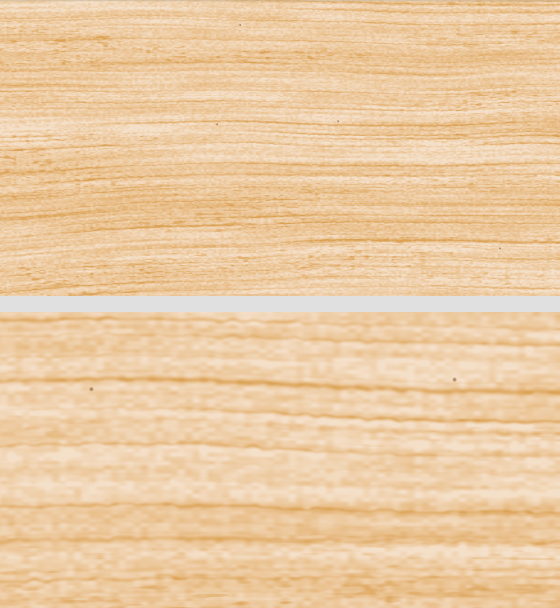
Top: the whole. Bottom: its middle third, enlarged.
Give the GLSL for this texture, as a Shadertoy shader.

```glsl
// Pale honey-coloured wood with a gently bending horizontal grain.
// Stretched noise gives bands and fibres; rows of thin, ragged lines with
// one soft side give the growth rings; a colour ramp maps tone to wood.

float hash(vec2 p) {
    vec3 q = fract(vec3(p.xyx) * 0.1031);
    q += dot(q, q.yzx + 33.33);
    return fract((q.x + q.y) * q.z);
}

float noise(vec2 p) {
    vec2 cell = floor(p), f = fract(p);
    f = f * f * (3.0 - 2.0 * f);
    float low = mix(hash(cell), hash(cell + vec2(1, 0)), f.x);
    float high = mix(hash(cell + vec2(0, 1)), hash(cell + vec2(1, 1)), f.x);
    return mix(low, high, f.y);
}

// Noise centred on zero, offset so that layers do not line up
float layer(vec2 p, float seed) {
    return noise(p + seed * vec2(17.3, 41.7) + 50.0) - 0.5;
}

// Bends the grain in long waves
float bend(vec2 p) {
    float y = p.y + 0.075 * layer(p * vec2(1.2, 1.8), 1.0);
    y += 0.018 * layer(p * vec2(3.0, 5.0), 2.0);
    return y + 0.015 * p.x * (p.y - 0.7);
}

// One family of growth rings: dark core, soft upper side, pale lower side
float rings(vec2 g, float rows, float seed, float width, float pixel) {
    float v = g.y * rows + 20.0;
    float id = floor(v), f = fract(v);
    float pick = hash(vec2(id, seed));
    float centre = mix(0.3, 0.65, hash(vec2(id, seed + 5.0)));
    float d = (f - centre) / rows;
    float w = length(vec2(width * mix(0.7, 1.2, pick), 0.4 * pixel));
    float core = exp(-d * d / (w * w));
    float soft = exp(-abs(d) / (3.0 * w));
    float side = smoothstep(-w, w, d);
    float window = smoothstep(0.0, 0.25, f) * smoothstep(1.0, 0.75, f);
    float along = smoothstep(0.1, 0.65, noise(vec2(g.x * 1.5 + seed, id * 3.7)));
    float strength = mix(0.2, 1.0, pick * pick) * along;
    return strength * window * (core + soft * mix(-0.35, 0.3, side));
}

// Very sparse tiny dark specks
float specks(vec2 p, float pixel) {
    vec2 cell = floor(p * 9.0);
    vec2 spot = mix(vec2(0.2), vec2(0.8), vec2(hash(cell + 3.0), hash(cell + 8.0)));
    float d = length(fract(p * 9.0) - spot) / 9.0;
    return step(0.985, hash(cell + 60.0)) * smoothstep(0.002 + pixel, 0.001, d);
}

vec3 woodColour(float tone) {
    vec3 amber = vec3(0.87, 0.66, 0.38);
    vec3 honey = vec3(0.92, 0.765, 0.575);
    vec3 cream = vec3(0.955, 0.865, 0.765);
    vec3 colour = mix(amber, honey, clamp((tone - 0.38) / 0.195, -0.25, 1.0));
    return mix(colour, cream, clamp((tone - 0.575) / 0.19, 0.0, 1.1));
}

void mainImage(out vec4 fragColor, in vec2 fragCoord) {
    float pixel = 1.0 / iResolution.y;
    vec2 p = fragCoord * pixel;
    vec2 g = vec2(p.x, bend(p));

    // Broad bands, streaks, fibres and fine grit
    float tone = 0.668;
    tone += 0.13 * layer(g * vec2(0.6, 9.0), 3.0);
    tone += 0.13 * layer(g * vec2(1.3, 37.0), 4.0);
    tone += 0.16 * layer(g * vec2(5.0, 125.0), 5.0);
    tone += 0.16 * layer(p * vec2(120.0, 215.0), 6.0);

    // Ragged growth rings, strong and fine
    vec2 ragged = g + vec2(0.0, 0.0035 * layer(p * vec2(85.0, 25.0), 7.0));
    tone -= 0.27 * rings(ragged, 17.0, 11.0, 0.0029, pixel);
    tone -= 0.23 * rings(ragged, 28.0, 23.0, 0.0024, pixel);
    tone -= 0.20 * rings(ragged, 47.0, 37.0, 0.0020, pixel);

    // Short pores, denser in some bands
    float pores = smoothstep(0.66, 0.92, noise(g * vec2(42.0, 210.0) + 90.0));
    tone -= 0.17 * pores * smoothstep(0.3, 0.7, noise(g * vec2(1.2, 14.0) + 70.0));

    vec3 colour = woodColour(tone);
    colour = mix(colour, vec3(0.55, 0.37, 0.18), 0.6 * specks(p, pixel));

    // Faint grey shade along the top edge
    colour = mix(colour, vec3(0.75, 0.70, 0.62), 0.5 * smoothstep(0.992, 1.0, p.y));
    fragColor = vec4(colour, 1.0);
}
```
